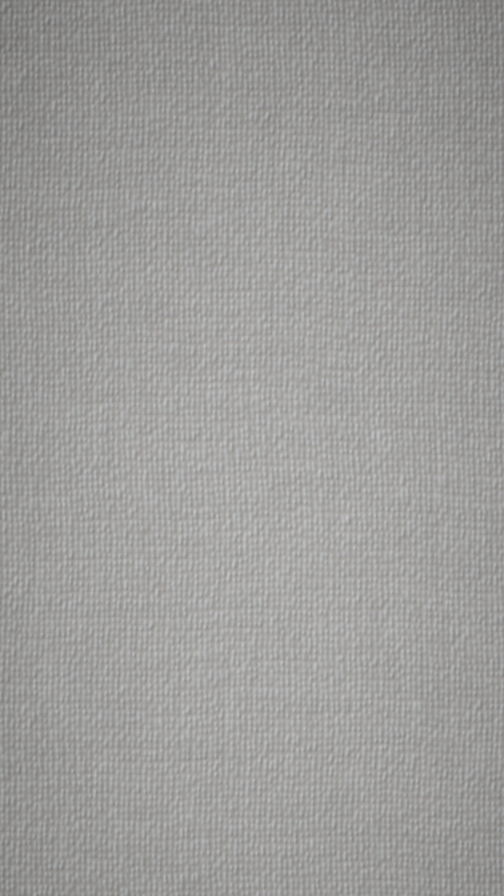
Reproduce this texture procedurally as a WebGL 1 fragment shader.

```glsl
precision highp float;
uniform vec2 u_resolution;

// Weave size and irregularity, counted in cells
const vec2 CELLS_PER_HEIGHT = vec2(164.0, 138.0);
const vec2 JITTER = vec2(0.30, 0.42);
const float WARP = 0.28;
const vec2 KNOT_RADIUS = vec2(0.38, 0.46);
const float RADIUS_SPREAD = 0.30;
const float LOWEST_KNOT = 0.55;

// Light and tone
const vec2 TO_LIGHT = vec2(-0.30, 0.24);
const float RELIEF = 0.100;
const float GROOVE_DEPTH = 0.040;
const float MEAN_HEIGHT = 0.43;
const float THREAD_CONTRAST = 0.020;
const float PEAK_LIGHT = 0.665;
const vec2 LIGHT_CENTER = vec2(0.52, 0.42);
const vec2 LIGHT_FALLOFF = vec2(0.25, 0.31);
const vec3 GROOVE_TINT = vec3(1.012, 1.000, 0.982);
const vec3 KNOT_TINT = vec3(0.996, 1.000, 1.003);

float hash(vec2 p) {
  vec3 q = fract(p.xyx * vec3(0.1031, 0.1030, 0.0973));
  q += dot(q, q.yzx + 33.33);
  return fract((q.x + q.y) * q.z);
}

// Slow layered sines keep the threads nearly straight
vec2 bendThreads(vec2 p) {
  vec2 bend = sin(p.yx * vec2(0.083, 0.071) + p * 0.017);
  bend += 0.5 * sin(p.yx * vec2(0.19, 0.23) - p * 0.031 + 1.7);
  return p + WARP * bend;
}

// Cellular relief: soft knots that melt into each other along the threads
float knotHeight(vec2 p) {
  vec2 cell = floor(p);
  float height = 0.0;
  for (int j = -1; j <= 1; j++) {
    for (int i = -1; i <= 1; i++) {
      vec2 id = cell + vec2(float(i), float(j));
      vec2 offset = vec2(hash(id), hash(id + 57.0)) - 0.5;
      float size = 1.0 + RADIUS_SPREAD * (hash(id + 131.0) - 0.5);
      vec2 q = (p - id - 0.5 - JITTER * offset) / (KNOT_RADIUS * size);
      float top = mix(LOWEST_KNOT, 1.0, hash(id + 211.0));
      height += top * exp(-dot(q, q));
    }
  }
  return height;
}

// Smooth brightness variation along one thread
float threadTone(float along, float thread) {
  float start = floor(along);
  float a = hash(vec2(start, thread));
  float b = hash(vec2(start + 1.0, thread));
  return mix(a, b, smoothstep(0.0, 1.0, along - start)) - 0.5;
}

void main() {
  vec2 uv = gl_FragCoord.xy / u_resolution;
  vec2 p = gl_FragCoord.xy / u_resolution.y * CELLS_PER_HEIGHT;
  vec2 weave = bendThreads(p);

  // Embossed shading
  float height = knotHeight(weave);
  float slope = height - knotHeight(weave + TO_LIGHT);
  float grain = RELIEF * slope + GROOVE_DEPTH * (height - MEAN_HEIGHT);

  // Long faint threads in both directions
  grain += THREAD_CONTRAST * threadTone(weave.x / 9.0, floor(weave.y));
  grain += THREAD_CONTRAST * threadTone(weave.y / 7.0, floor(weave.x) + 400.0);

  // Broad falloff of the room light
  vec2 away = uv - LIGHT_CENTER;
  float light = PEAK_LIGHT - dot(LIGHT_FALLOFF, away * away);

  vec3 tint = mix(GROOVE_TINT, KNOT_TINT, smoothstep(0.1, 0.7, height));
  gl_FragColor = vec4((light + grain) * tint, 1.0);
}
```
